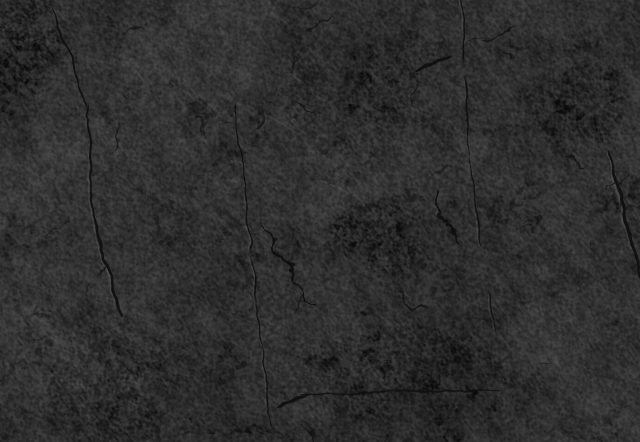
Reproduce this texture procedurally as a Shadertoy shader.

```glsl
// Dark slate wall: mottled charcoal stone with grain, pits, cracks and pale veins.

const float STONE = 0.196;
const float DARKEST = 0.05;

vec2 hash2(vec2 p) {
    vec3 q = fract(vec3(p.xyx) * vec3(0.1031, 0.1030, 0.0973));
    q += dot(q, q.yzx + 33.33);
    return fract((q.xx + q.yz) * q.zy);
}

// Smooth value noise, 0 to 1
float noise(vec2 p) {
    vec2 i = floor(p), f = fract(p);
    f = f * f * (3.0 - 2.0 * f);
    float low = mix(hash2(i).x, hash2(i + vec2(1, 0)).x, f.x);
    float high = mix(hash2(i + vec2(0, 1)).x, hash2(i + vec2(1, 1)).x, f.x);
    return mix(low, high, f.y);
}

// Distance to the nearest scattered cell point
float cellular(vec2 p) {
    vec2 i = floor(p), f = fract(p);
    float nearest = 2.0;
    for (int y = -1; y <= 1; y++)
        for (int x = -1; x <= 1; x++) {
            vec2 cell = vec2(x, y);
            nearest = min(nearest, length(cell + hash2(i + cell) - f));
        }
    return nearest;
}

float layered(vec2 p, int octaves) {
    float sum = 0.0, weight = 0.5, total = 0.0;
    for (int i = 0; i < octaves; i++) {
        sum += weight * noise(p);
        total += weight;
        weight *= 0.6;
        p = mat2(1.6, 1.2, -1.2, 1.6) * p + 17.0;
    }
    return sum / total;
}

vec2 warp(vec2 p, float scale, float amount) {
    vec2 q = p * scale;
    return p + amount * (vec2(layered(q, 3), layered(q + 41.0, 3)) - 0.5);
}

// Line from a to b, tapered toward both ends
float crack(vec2 p, vec2 a, vec2 b, float halfWidth, float soft) {
    vec2 ab = b - a;
    float t = clamp(dot(p - a, ab) / dot(ab, ab), 0.0, 1.0);
    float w = halfWidth * (0.4 + 0.6 * sqrt(4.0 * t * (1.0 - t)));
    return 1.0 - smoothstep(w - soft, w + soft, length(p - a - ab * t));
}

// Ragged soft ellipse
float patchMask(vec2 p, vec2 centre, vec2 radius) {
    return 1.0 - smoothstep(0.6, 1.2, length((p - centre) / radius));
}

// Short strokes scattered over an area around one leaning
float strokes(vec2 p, vec2 centre, vec2 area, float lean, float spread,
              float reach, float halfWidth, float soft, float seed) {
    float mask = 0.0;
    for (int i = 0; i < 36; i++) {
        vec2 place = hash2(vec2(float(i) * 7.0 + seed, seed));
        vec2 kind = hash2(vec2(seed, float(i) * 5.0 + 3.0));
        float angle = lean + spread * (kind.x - 0.5);
        vec2 start = centre + area * (place - 0.5);
        vec2 along = vec2(cos(angle), sin(angle)) * reach * (0.4 + kind.y);
        mask = max(mask, (0.4 + 0.6 * kind.y) * crack(p, start, start + along, halfWidth, soft));
    }
    return mask;
}

void mainImage(out vec4 fragColor, in vec2 fragCoord) {
    vec2 p = fragCoord / iResolution.y;
    float soft = max(0.0012, 0.7 / iResolution.y);
    vec2 ragged = warp(p, 9.0, 0.18);
    vec2 fine = warp(p, 24.0, 0.015);
    vec2 jagged = warp(p, 30.0, 0.045);
    vec2 curved = p + 0.012 * vec2(sin(p.y * 23.0), sin(p.x * 27.0 + 2.0 * sin(p.y * 9.0)));

    // Rough, darker areas
    float rough = patchMask(ragged, vec2(0.83, 0.47), vec2(0.12, 0.10));
    rough = max(rough, patchMask(ragged, vec2(0.0, 0.95), vec2(0.13, 0.17)));
    rough = max(rough, 0.9 * patchMask(ragged, vec2(0.24, 0.14), vec2(0.14, 0.17)));
    rough = max(rough, 0.9 * patchMask(ragged, vec2(1.32, 0.76), vec2(0.11, 0.14)));
    rough = max(rough, 0.6 * patchMask(ragged, vec2(0.84, 0.78), vec2(0.16, 0.13)));
    rough = max(rough, 0.6 * patchMask(ragged, vec2(0.88, 0.17), vec2(0.27, 0.10)));

    // Broad mottling, diagonal streaks and grain
    vec2 slanted = mat2(0.8, -0.6, 0.6, 0.8) * p;
    float tone = STONE + 0.14 * (layered(ragged * 4.0, 4) - 0.5);
    tone += 0.09 * (layered(slanted * vec2(50.0, 26.0), 3) - 0.5);
    float grain = 0.6 * noise(slanted * vec2(200.0, 140.0)) + 0.4 * cellular(p * 120.0);
    tone += (0.14 + 0.06 * rough) * (grain - 0.48);
    tone -= 0.036 * rough;

    // Ragged pits gather where the stone is rough
    float pitted = smoothstep(0.45, 0.7, layered(p * 11.0 + 5.0, 3)) + 0.5 * rough;
    tone -= 0.06 * pitted * smoothstep(0.52, 0.72, layered(jagged * vec2(48.0, 62.0), 3));

    // Pale veins falling to the right
    float veins = strokes(curved, vec2(0.77, 0.62), vec2(0.75, 0.8), -0.5, 0.9, 0.12, 0.0015, 0.003, 3.0);
    tone += 0.065 * veins * smoothstep(0.25, 0.65, noise(p * 17.0));

    // Long steep cracks, with a pale lip on the left
    float breaks = smoothstep(0.12, 0.4, noise(p * 19.0));
    float seams = 0.0, lip = 0.0;
    for (int side = 0; side < 2; side++) {
        vec2 q = fine + vec2(0.004 * float(side), 0.0);
        float m = crack(q, vec2(0.12, 0.98), vec2(0.20, 0.75), 0.0022, soft) * breaks;
        m = max(m, crack(q, vec2(0.20, 0.76), vec2(0.212, 0.50), 0.0026, soft));
        m = max(m, crack(q, vec2(0.21, 0.51), vec2(0.274, 0.285), 0.0034, soft));
        m = max(m, crack(q, vec2(0.526, 0.83), vec2(0.612, 0.04), 0.0016, soft) * breaks);
        m = max(m, crack(q, vec2(1.043, 1.02), vec2(1.058, 0.66), 0.0019, soft) * breaks);
        m = max(m, crack(q, vec2(1.057, 0.67), vec2(1.122, 0.24), 0.0014, soft) * breaks);
        m = max(m, crack(q, vec2(1.376, 0.66), vec2(1.45, 0.37), 0.0036, soft));
        if (side == 0) seams = m; else lip = m;
    }
    tone += 0.07 * lip * smoothstep(0.4, 0.6, noise(p * 8.0 + 9.0));

    // Level ledges and jagged short cracks
    seams = max(seams, crack(fine, vec2(0.63, 0.08), vec2(0.70, 0.112), 0.0036, soft));
    seams = max(seams, 0.85 * crack(fine, vec2(0.68, 0.11), vec2(1.13, 0.117), 0.0026, soft));
    seams = max(seams, crack(fine, vec2(0.94, 0.84), vec2(1.02, 0.87), 0.0038, soft));
    seams = max(seams, crack(jagged, vec2(0.59, 0.49), vec2(0.71, 0.31), 0.0034, soft));
    seams = max(seams, crack(jagged, vec2(0.98, 0.56), vec2(1.04, 0.45), 0.0034, soft));
    float chips = strokes(jagged, vec2(0.72, 0.5), vec2(1.45, 1.0), 0.1, 2.4, 0.055, 0.0024, soft, 11.0);
    seams = max(seams, 0.85 * chips * smoothstep(0.15, 0.45, noise(p * 23.0 + 4.0)));

    tone = mix(tone, DARKEST, 0.9 * seams);
    fragColor = vec4(vec3(clamp(tone, 0.045, 0.32)), 1.0);
}
```
